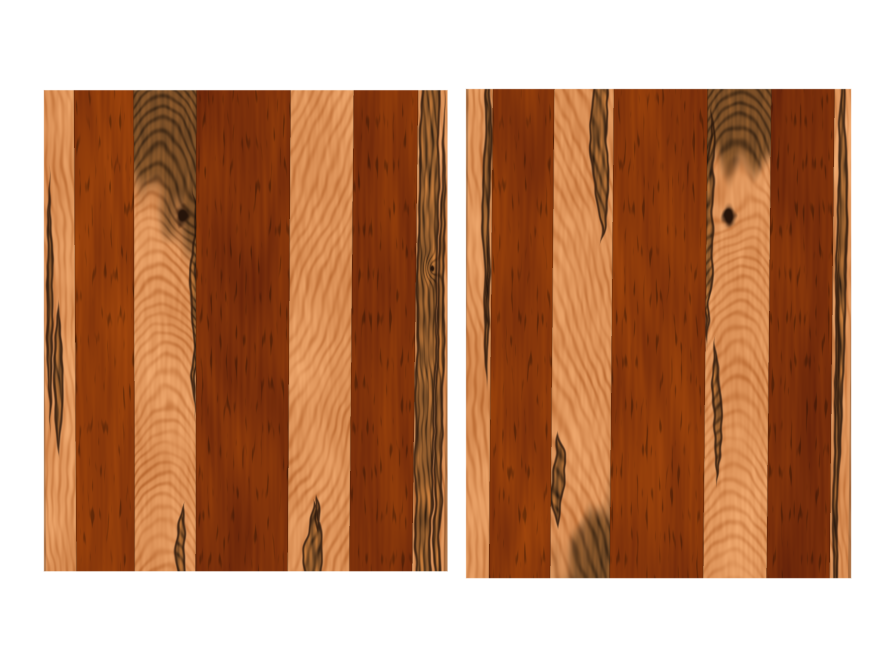
Reproduce this texture procedurally as a WebGL 1 fragment shader.

```glsl
precision highp float;
uniform vec2 u_resolution;

// Layout in canvas heights: board corners, glue lines across, tilt of glue lines
const float ASPECT = 1.3617;
const vec4 BOARD_L = vec4(0.0668, 0.1318, 0.6801, 0.8629);
const vec4 BOARD_R = vec4(0.7083, 0.1213, 1.2935, 0.8647);
const vec3 CUTS_L1 = vec3(0.0774, 0.2235, 0.3768);
const vec3 CUTS_L2 = vec3(0.6074, 0.7622, 0.9198);
const vec3 CUTS_R1 = vec3(0.0646, 0.2237, 0.3784);
const vec3 CUTS_R2 = vec3(0.6216, 0.7868, 0.9505);
const vec2 TILT_L = vec2(-0.008, 0.017);
const vec2 TILT_R = vec2(0.010, 0.013);
const vec3 DARKNESS_L = vec3(0.15, 0.6, 0.5);
const vec3 DARKNESS_R = vec3(0.3, 0.3, 0.7);
const float LINE_WIDTH = 0.0032;
const float SEAM_WIDTH = 0.0016;

const vec3 WHITE = vec3(1.0);
const vec3 MAPLE = vec3(0.93, 0.65, 0.42);
const vec3 MAPLE_RING = vec3(0.70, 0.38, 0.16);
const vec3 CHERRY = vec3(0.59, 0.25, 0.045);
const vec3 CHERRY_DEEP = vec3(0.42, 0.15, 0.04);
const vec3 STAIN = vec3(0.38, 0.24, 0.11);
const vec3 STREAK = vec3(0.50, 0.31, 0.14);
const vec3 INK = vec3(0.15, 0.08, 0.04);

// Grain: ring frequency across, along, arch. Stain: height, lean, side.
// Streak: centre, half length, half width. Knot: centre, radius.
struct Figure { vec3 grain; vec3 stain; vec4 streakA; vec4 streakB; vec3 knot; };

vec2 gradient(vec2 cell) {
  vec2 h = vec2(dot(cell, vec2(127.1, 311.7)), dot(cell, vec2(269.5, 183.3)));
  return fract(sin(h) * 43758.5) * 2.0 - 1.0;
}

float noise(vec2 p) {
  vec2 i = floor(p), f = fract(p);
  vec2 w = f * f * f * (f * (f * 6.0 - 15.0) + 10.0);
  vec2 e = vec2(1.0, 0.0);
  float low = mix(dot(gradient(i), f), dot(gradient(i + e), f - e), w.x);
  float high = mix(dot(gradient(i + e.yx), f - e.yx), dot(gradient(i + 1.0), f - 1.0), w.x);
  return mix(low, high, w.y);
}

Figure figureOf(float id) {
  vec3 clean = vec3(0.0, 9.0, 1.0).yxz, none = vec3(9.0, 9.0, 0.01);
  if (id < 0.5) return Figure(vec3(95.0, 5.0, 0.0), clean, vec4(0.2, 0.56, 0.22, 0.08), vec4(0.47, 0.4, 0.14, 0.13), none);
  if (id < 1.5) return Figure(vec3(8.0, 52.0, 9.0), vec3(0.74, -0.16, 1.0), vec4(0.8, 0.04, 0.09, 0.07), vec4(0.97, 0.56, 0.2, 0.05), vec3(0.78, 0.74, 0.012));
  if (id < 2.5) return Figure(vec3(65.0, -29.0, 1.0), clean, vec4(0.4, 0.02, 0.12, 0.14), vec4(0.45, 0.12, 0.03, 0.03), none);
  if (id < 3.5) return Figure(vec3(130.0, 3.0, 0.0), clean, vec4(0.36, 0.6, 1.1, 0.3), vec4(0.8, 0.3, 0.6, 0.1), vec3(0.5, 0.63, 0.004));
  if (id < 4.5) return Figure(vec3(90.0, 8.0, 0.0), clean, vec4(0.8, 0.8, 0.28, 0.13), vec4(0.85, 0.55, 0.12, 0.07), none);
  if (id < 5.5) return Figure(vec3(62.0, 25.0, 1.0), vec3(0.09, 0.14, -1.0), vec4(0.8, 0.9, 0.2, 0.14), vec4(0.1, 0.2, 0.09, 0.1), none);
  if (id < 6.5) return Figure(vec3(6.0, 46.0, 9.0), vec3(0.84, 0.05, 1.0), vec4(0.18, 0.34, 0.13, 0.06), vec4(0.05, 0.72, 0.22, 0.08), vec3(0.35, 0.74, 0.012));
  return Figure(vec3(110.0, 3.0, 0.0), clean, vec4(0.45, 0.65, 0.4, 0.25), vec4(0.3, 0.2, 0.4, 0.1), none);
}

// Lens-shaped mark: x is its fill, y its outline
vec2 streak(vec2 s, float width, vec4 shape) {
  float t = (s.y - shape.y) / shape.z;
  float d = (abs(s.x - shape.x) - shape.w * (1.0 - t * t)) * width;
  return 1.0 - vec2(smoothstep(-0.002, 0.002, d), smoothstep(0.0, LINE_WIDTH, abs(d)));
}

vec3 cherry(vec2 p, float darkness) {
  float sweep = noise(p * vec2(16.0, 4.0));
  float bands = sin(55.0 * p.x + 14.0 * noise(p * vec2(9.0, 2.5)));
  float fibre = noise(p * vec2(170.0, 9.0));
  float pores = smoothstep(0.15, 0.5, noise(p * vec2(210.0, 30.0) + 7.0));
  float depth = darkness + 0.6 * sweep + 0.14 * bands + 0.45 * fibre;
  return mix(CHERRY, CHERRY_DEEP, clamp(depth, -0.25, 1.15)) * (1.0 - 0.3 * pores);
}

// s is the place within the strip, p the place on the canvas
vec3 maple(vec2 p, vec2 s, float width, float id) {
  Figure fig = figureOf(id);
  float wander = noise(p * vec2(9.0, 7.0) + id);
  vec2 toKnot = (s - fig.knot.xy) * vec2(width, 0.73);
  float knotDist = length(toKnot * vec2(1.0, 0.65)) / fig.knot.z;
  float phase = dot(p, fig.grain.xy) + fig.grain.z * (s.x - 0.5) * (s.x - 0.5)
    + 2.2 * wander + 0.4 * noise(p * vec2(45.0, 30.0)) + 2.5 * exp(-0.12 * knotDist * knotDist);
  float ring = pow(0.5 + 0.5 * sin(6.2832 * phase), 2.0);
  float fibre = noise(p * vec2(180.0, 22.0));
  float tone = 0.22 + 0.4 * ring * (0.8 + noise(p * 13.0)) + 0.4 * noise(p * vec2(12.0, 6.0) + 3.0) + 0.3 * fibre;
  vec3 color = mix(MAPLE, MAPLE_RING, clamp(tone, -0.1, 1.0));

  // Grey fungal stain, streaks with inked rims, knot
  float edge = fig.stain.z * (s.y - fig.stain.x - fig.stain.y * (s.x - 0.5)) + 0.14 * noise(p * vec2(30.0, 12.0));
  vec3 stained = STAIN * (1.15 - 0.5 * ring + 0.5 * fibre);
  color = mix(color, stained, 0.88 * smoothstep(-0.04, 0.06, edge));
  vec2 bent = s + vec2(0.12 * noise(vec2(p.y * 15.0, id + 0.5)) + 0.05 * noise(p * 40.0), 0.0);
  vec2 marks = max(streak(bent, width, fig.streakA), streak(bent, width, fig.streakB));
  color = mix(color, STREAK * (1.1 - 0.5 * ring + fibre), 0.85 * marks.x);
  color = mix(color, INK, 0.8 * marks.y);
  return mix(INK, color, smoothstep(0.4, 1.1, knotDist + 0.4 * noise(p * 90.0)));
}

vec3 scene(vec2 p) {
  bool right = p.x > 0.5 * (BOARD_L.z + BOARD_R.x);
  vec4 board = right ? BOARD_R : BOARD_L;
  vec3 cutsA = right ? CUTS_R1 : CUTS_L1, cutsB = right ? CUTS_R2 : CUTS_L2;
  vec2 tilt = right ? TILT_R : TILT_L, size = board.zw - board.xy;
  vec2 q = (p - board.xy) / size;
  float x = q.x - (q.y - 0.5) * mix(tilt.x, tilt.y, q.x);

  // Strip under this point and its two glue lines
  float index = 0.0;
  vec2 span = vec2(0.0, 1.0);
  for (int i = 0; i < 3; i++) {
    index += step(cutsA[i], x) + step(cutsB[i], x);
    span.x = max(span.x, max(cutsA[i] * step(cutsA[i], x), cutsB[i] * step(cutsB[i], x)));
    span.y = min(span.y, min(x < cutsA[i] ? cutsA[i] : 1.0, x < cutsB[i] ? cutsB[i] : 1.0));
  }
  vec3 darkness = right ? DARKNESS_R : DARKNESS_L;
  float width = (span.y - span.x) * size.x;
  vec2 s = vec2((x - span.x) / (span.y - span.x), q.y);
  vec3 color;
  if (mod(index, 2.0) > 0.5) color = cherry(p + index * 3.1, index < 2.0 ? darkness.x : index < 4.0 ? darkness.y : darkness.z);
  else color = maple(p, s, width, 0.5 * index + (right ? 4.0 : 0.0));
  float seam = min(x - span.x, span.y - x) * size.x;
  color *= mix(0.78, 1.0, smoothstep(0.0, SEAM_WIDTH, seam));

  // Unbroken white margins meet at all four canvas edges
  vec2 inside = min(p - board.xy, board.zw - p);
  return mix(WHITE, color, smoothstep(-0.001, 0.001, min(inside.x, inside.y)));
}

void main() {
  // Four samples smooth every edge
  vec3 sum = vec3(0.0);
  for (int i = 0; i < 4; i++) {
    vec2 offset = vec2(mod(float(i), 2.0), floor(float(i) * 0.5)) * 0.5 - 0.25;
    sum += scene((gl_FragCoord.xy + offset) / u_resolution * vec2(ASPECT, 1.0));
  }
  gl_FragColor = vec4(sum * 0.25, 1.0);
}
```
